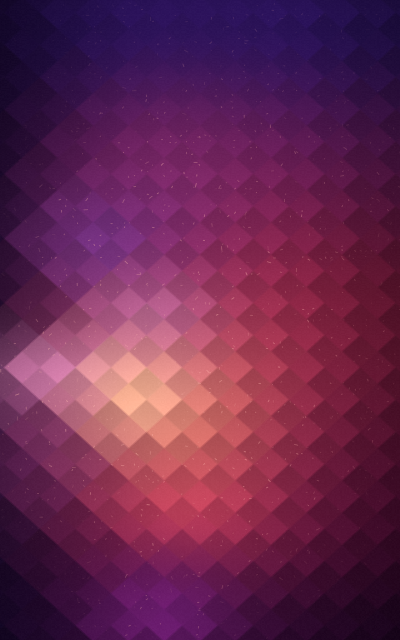
A WebGL 2 fragment shader for this background:

```glsl
#version 300 es
precision highp float;
uniform vec2 u_resolution;
out vec4 outColor;

const vec2 SCALE_SIZE = vec2(0.1112, 0.1008);
const vec2 SCALE_ORIGIN = vec2(0.0065, 0.4258);
const vec3 DUST = vec3(1.0, 0.72, 0.68);

float hash(vec2 p) {
  return fract(sin(dot(p, vec2(127.1, 311.7))) * 43758.5453);
}

float falloff(vec2 p, vec2 center, vec2 radius) {
  vec2 d = (p - center) / radius;
  return exp(-dot(d, d));
}

vec3 glow(vec3 base, vec3 tint, float amount, vec2 p, vec2 center, vec2 radius) {
  return mix(base, tint, amount * falloff(p, center, radius));
}

// Vertical ramp with dark sides
vec3 backdrop(vec2 p) {
  vec3 c = mix(vec3(0.13, 0.02, 0.15), vec3(0.29, 0.04, 0.20), smoothstep(0.0, 0.22, p.y));
  c = mix(c, vec3(0.42, 0.08, 0.21), smoothstep(0.18, 0.5, p.y));
  c = mix(c, vec3(0.35, 0.09, 0.32), smoothstep(0.53, 0.78, p.y));
  c = mix(c, vec3(0.16, 0.07, 0.35), smoothstep(0.72, 0.96, p.y));
  c = mix(vec3(0.06, 0.02, 0.13), c, smoothstep(-0.08, 0.25, p.x));
  return c * (1.0 - 0.32 * smoothstep(0.42, 0.64, p.x));
}

// Coloured light, from broad haze to the hot core
vec3 lightField(vec2 p) {
  vec3 c = backdrop(p);
  c = glow(c, vec3(0.67, 0.21, 0.32), 0.82, p, vec2(0.34, 0.43), vec2(0.21, 0.27));
  c = glow(c, vec3(0.50, 0.17, 0.43), 0.70, p, vec2(0.27, 0.69), vec2(0.14, 0.15));
  c = glow(c, vec3(0.44, 0.20, 0.54), 0.78, p, vec2(0.15, 0.62), vec2(0.11, 0.09));
  c = glow(c, vec3(0.46, 0.17, 0.39), 0.75, p, vec2(0.09, 0.30), vec2(0.13, 0.11));
  c = glow(c, vec3(0.80, 0.24, 0.36), 0.80, p, vec2(0.29, 0.21), vec2(0.13, 0.09));
  c = glow(c, vec3(0.45, 0.12, 0.47), 0.85, p, vec2(0.25, 0.04), vec2(0.12, 0.09));
  c = glow(c, vec3(0.86, 0.47, 0.40), 0.80, p, vec2(0.28, 0.36), vec2(0.13, 0.12));
  c = glow(c, vec3(0.72, 0.40, 0.60), 0.82, p, vec2(0.23, 0.51), vec2(0.10, 0.065));
  c = glow(c, vec3(0.82, 0.49, 0.68), 0.92, p, vec2(0.11, 0.42), vec2(0.15, 0.06));
  return glow(c, vec3(0.97, 0.70, 0.57), 0.92, p, vec2(0.21, 0.385), vec2(0.085, 0.075));
}

// Sawtooth from -0.5 to 0.5 with a softened jump
vec2 softSaw(vec2 x, float edge) {
  vec2 f = fract(x);
  return (f - 0.5) * smoothstep(vec2(0.0), vec2(edge), min(f, 1.0 - f));
}

// Diagonal axes that cross at the corners of the diamonds
vec2 diamondAxes(vec2 p) {
  vec2 q = (p - SCALE_ORIGIN) / SCALE_SIZE;
  return vec2(q.x + q.y, q.x - q.y);
}

// Offset from the middle of a diamond, in diamond widths and heights
vec2 diamondOffset(vec2 axes, float edge) {
  vec2 s = softSaw(axes, edge);
  return 0.5 * vec2(s.x + s.y, s.x - s.y);
}

// Light and dark diamonds by turns, from -1 to 1
float harlequin(vec2 axes, float edge) {
  vec2 wave = clamp(sin(6.2832 * axes) / (6.2832 * edge), -1.0, 1.0);
  return wave.x * wave.y;
}

// Short strokes, turned and placed at random, one per grid cell at most
float dust(vec2 p, float cell, float density, float seed, float pixel) {
  vec2 id = floor(p / cell);
  vec2 key = id + seed;
  float present = step(hash(key), density);
  vec2 jitter = vec2(hash(key + 3.7), hash(key + 8.3));
  vec2 d = p - (id + 0.3 + 0.4 * jitter) * cell;
  float angle = 6.2832 * hash(key + 5.1);
  vec2 along = vec2(cos(angle), sin(angle));
  float halfLength = cell * 0.14 * hash(key + 9.2);
  d -= along * clamp(dot(d, along), -halfLength, halfLength);
  float stroke = 1.0 - smoothstep(0.0, 0.0005 + 0.7 * pixel, length(d));
  return present * stroke * (0.2 + 0.8 * hash(key + 1.9));
}

void main() {
  float pixel = 1.0 / u_resolution.y;
  vec2 p = gl_FragCoord.xy * pixel;
  p.x += 0.5 * (0.625 - u_resolution.x * pixel);

  // Two overlapping layers of diamonds, calmer at the top and bottom
  float edge = 1.5 * pixel / SCALE_SIZE.y;
  vec2 axes = diamondAxes(p);
  vec2 large = diamondOffset(axes, edge);
  vec2 small = diamondOffset(axes + 0.5, edge);
  float overlap = smoothstep(0.1, 0.36, p.x);
  float calm = max(falloff(p, vec2(0.32, 0.9), vec2(0.17, 0.17)),
                   0.6 * falloff(p, vec2(0.29, 0.13), vec2(0.1, 0.1)));
  float relief = 1.0 - 0.75 * calm;
  vec2 facet = (mix(0.6, 0.4, overlap) * large + mix(0.15, 0.4, overlap) * small) * relief;
  vec3 color = lightField(p - facet * SCALE_SIZE);
  color *= 1.0 - 0.26 * facet.y + 0.08 * facet.x;
  color *= 1.0 + mix(0.045, 0.065, overlap) * relief * harlequin(axes, edge);

  // Dust and fine grain
  float brightness = dot(color, vec3(0.3, 0.5, 0.2));
  float specks = dust(p, 0.009, 0.12, 11.0, pixel) + dust(p + 0.005, 0.019, 0.2, 47.0, pixel);
  color = mix(color, DUST, min(specks, 1.0) * 0.38 * smoothstep(0.04, 0.35, brightness));
  color += (hash(floor(p * 512.0)) - 0.5) * 0.015;
  outColor = vec4(clamp(color, 0.0, 1.0), 1.0);
}
```
